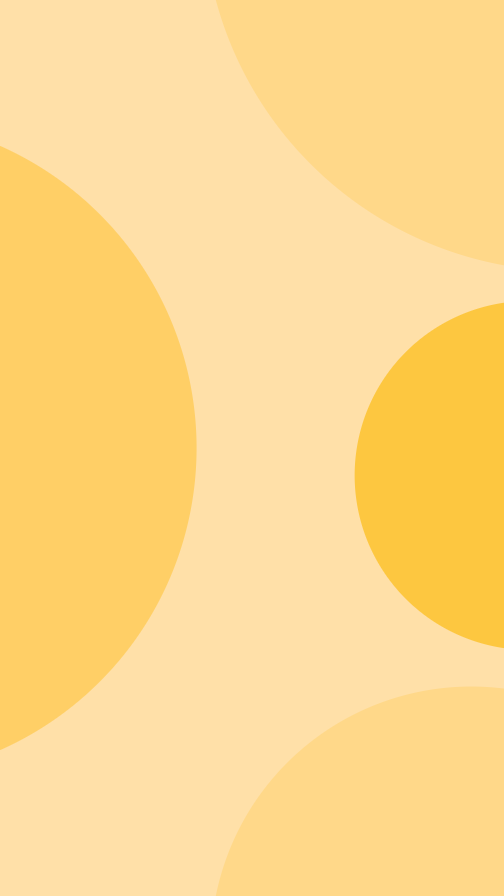
This background is drawn by a Shadertoy shader. Its source:

```glsl
const vec3 CREAM = vec3(1.0, 0.878, 0.66);
const vec3 PEACH = vec3(1.0, 0.847, 0.537);
const vec3 HONEY = vec3(1.0, 0.812, 0.4);
const vec3 AMBER = vec3(0.992, 0.78, 0.25);

// Signed distance to a circle, negative inside
float circleDistance(vec2 point, vec2 center, float radius) {
    return length(point - center) - radius;
}

// Lay a flat disc over the base colour with an edge one pixel wide
vec3 paintDisc(vec3 base, vec3 tint, vec2 point, vec2 center, float radius, float pixel) {
    float coverage = clamp(0.5 - circleDistance(point, center, radius) / pixel, 0.0, 1.0);
    return mix(base, tint, coverage);
}

void mainImage(out vec4 fragColor, in vec2 fragCoord) {
    // Canvas height is one unit; x is anchored to the canvas width
    float pixel = 1.0 / iResolution.y;
    vec2 point = fragCoord * pixel;
    float right = iResolution.x * pixel;

    vec3 color = CREAM;

    // Pale discs in the right corners
    color = paintDisc(color, PEACH, point, vec2(right + 0.073, 1.1059), 0.4086, pixel);
    color = paintDisc(color, PEACH, point, vec2(right - 0.0365, -0.057), 0.2908, pixel);

    // Stronger discs cut by the side edges
    color = paintDisc(color, HONEY, point, vec2(-0.1495, 0.5), 0.3689, pixel);
    color = paintDisc(color, AMBER, point, vec2(right + 0.0281, 0.4694), 0.1948, pixel);

    fragColor = vec4(color, 1.0);
}
```
